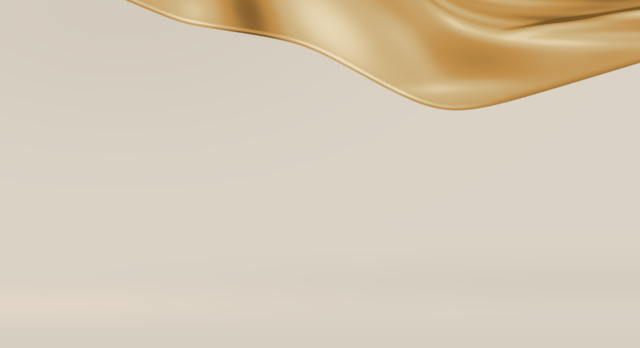
Write a Shadertoy shader that draws this background.

```glsl
// Draped golden satin hanging from the top of a warm, softly lit beige wall.

// Canvas proportions: x spans 0..ASPECT, y spans 0..1 downwards
const float ASPECT = 1.846;

// Wall
const vec3 WALL       = vec3(0.855, 0.825, 0.775);
const vec3 WALL_SHADE = vec3(0.815, 0.780, 0.730);
const vec3 WALL_GLOW  = vec3(0.890, 0.840, 0.780);

// Satin, from shadow to highlight
const vec3 BRONZE = vec3(0.48, 0.34, 0.16);
const vec3 GOLD   = vec3(0.75, 0.55, 0.28);
const vec3 TAN    = vec3(0.80, 0.69, 0.49);
const vec3 CREAM  = vec3(0.92, 0.86, 0.74);

const float BASE_TONE   = 0.54;
const float RIM_WIDTH   = 0.005;
const float PLEAT_FREQ  = 95.0;
const float PLEAT_DEPTH = 0.10;
const vec2  FAN_ORIGIN  = vec2(1.418, 0.091);
const float FAN_SLOPE   = -0.157;

// Ramp that starts at c, rounded over width w
float bend(float x, float c, float w) {
    float t = x - c;
    return max(t, 0.0) + w * log(1.0 + exp(-abs(t) / w));
}

// Rotated Gaussian spot
float spot(vec2 p, vec2 centre, vec2 radius, float angle) {
    float c = cos(angle), s = sin(angle);
    vec2 q = mat2(c, -s, s, c) * (p - centre) / radius;
    return exp(-dot(q, q));
}

// Gaussian line profile
float ridge(float d, float w) {
    return exp(-d * d / (w * w));
}

// Depth of the hanging hem below the top of the canvas
float hem(float x) {
    return 0.42 * (x - 0.361) - 0.27 * bend(x, 0.524, 0.024)
         + 0.42 * bend(x, 0.877, 0.043) - 0.87 * bend(x, 1.279, 0.060);
}

vec3 wall(vec2 p) {
    vec3 col = mix(WALL, WALL_SHADE, 0.75 * spot(p, vec2(0.35, 0.0), vec2(0.70, 0.36), 0.0));
    col = mix(col, WALL_SHADE, 0.50 * spot(p, vec2(1.75, 0.81), vec2(1.10, 0.07), 0.0));
    col = mix(col, WALL_SHADE, 0.40 * smoothstep(0.86, 1.0, p.y));
    return mix(col, WALL_GLOW, 0.75 * spot(p, vec2(0.0, 0.875), vec2(0.65, 0.045), 0.0));
}

// Broad folds, running from the left tail to the right belly
float foldTone(vec2 p) {
    float tone = BASE_TONE;
    tone += 0.25 * spot(p, vec2(0.56, 0.03), vec2(0.07, 0.06), 0.4);
    tone -= 0.46 * spot(p, vec2(0.72, 0.03), vec2(0.16, 0.075), 1.2);
    tone += 0.36 * spot(p, vec2(0.95, 0.08), vec2(0.22, 0.085), 0.75);
    tone += 0.22 * spot(p, vec2(1.17, 0.12), vec2(0.14, 0.040), 0.90);
    tone -= 0.16 * spot(p, vec2(1.12, 0.02), vec2(0.10, 0.045), 0.70);
    tone -= 0.28 * spot(p, vec2(1.38, 0.17), vec2(0.19, 0.075), 0.15);
    tone += 0.26 * spot(p, vec2(1.32, 0.252), vec2(0.17, 0.022), -0.05);
    return tone - 0.12 * spot(p, vec2(1.80, 0.15), vec2(0.20, 0.04), -0.3);
}

// Fine pleats above the curved crease, and the fan opening to the right
float pleatTone(vec2 p) {
    float crease = 0.125 * (1.0 - exp(-(p.x - 1.22) / 0.12));
    float above = crease - p.y;
    float inside = smoothstep(-0.005, 0.025, above);
    float waves = sin(above * PLEAT_FREQ + 3.0 * p.x)
                + 0.5 * sin(above * PLEAT_FREQ * 2.1 - 5.0 * p.x);
    float tone = inside * (PLEAT_DEPTH * waves - 0.08);
    tone += 0.36 * ridge(above, 0.020) * smoothstep(1.20, 1.32, p.x)
          * (1.0 - 0.5 * smoothstep(1.55, 1.85, p.x));

    float open = smoothstep(0.0, 0.12, p.x - FAN_ORIGIN.x);
    float seam = p.y - FAN_ORIGIN.y - FAN_SLOPE * (p.x - FAN_ORIGIN.x);
    tone -= 0.42 * open * ridge(seam, 0.006);
    tone += 0.26 * open * ridge(seam - 0.018, 0.014);
    return tone - 0.28 * spot(p, vec2(1.70, 0.025), vec2(0.19, 0.035), -0.15);
}

vec3 satin(float tone) {
    vec3 col = mix(BRONZE, GOLD, smoothstep(0.0, 0.35, tone));
    col = mix(col, TAN, smoothstep(0.30, 0.65, tone));
    return mix(col, CREAM, smoothstep(0.60, 1.0, tone));
}

void mainImage(out vec4 fragColor, in vec2 fragCoord) {
    vec2 uv = fragCoord / iResolution.xy;
    vec2 p = vec2(uv.x * ASPECT, 1.0 - uv.y);
    float pixel = 1.0 / iResolution.y;

    // Approximate distance inside the hem
    float slope = (hem(p.x + 0.002) - hem(p.x - 0.002)) / 0.004;
    float inside = (hem(p.x) - p.y) / sqrt(1.0 + slope * slope);

    // Folds, then a turned hem: shaded underside and a bright lip
    float tone = foldTone(p) + pleatTone(p);
    float lip = 1.0 - smoothstep(1.20, 1.50, p.x);
    tone -= 0.30 * ridge(inside, 0.012);
    tone += 0.40 * lip * ridge(inside - 0.009, RIM_WIDTH);

    vec3 col = mix(wall(p), satin(tone), smoothstep(-pixel, pixel, inside));
    fragColor = vec4(col, 1.0);
}
```
